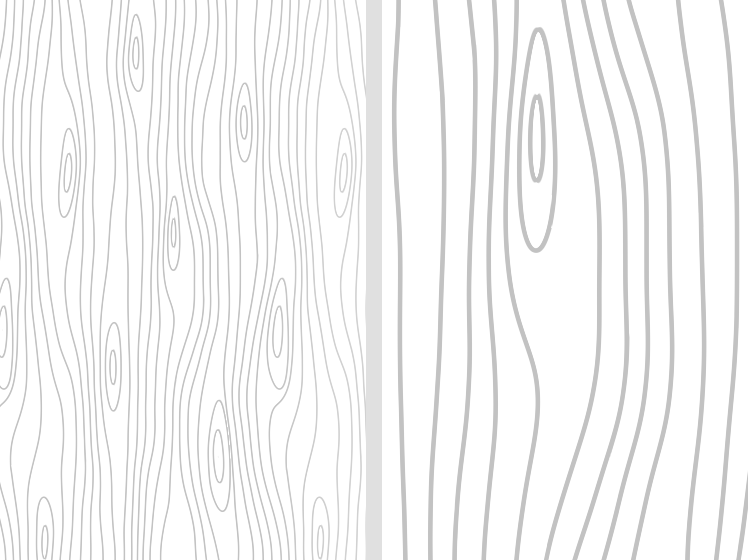
Left: the whole. Right: its middle third, enlarged.
Write a Shadertoy shader that draws this texture.

```glsl
// Line-drawn wood grain: thin grey contour lines on white.
// A scalar field counts growth lines across x; knots push the lines aside
// and add closed rings, stretched noise makes them wander, pinch and fork.

const float TILE = 0.753;        // horizontal repeat, in canvas widths
const float LINES = 23.0;        // growth lines per repeat
const int KNOTS = 8;             // knots per repeat
const float RINGS = 2.2;         // ring levels inside a knot
const float LINE_WIDTH = 0.0042; // in canvas widths
const vec3 PAPER = vec3(1.0);
const vec3 INK = vec3(0.76);
const vec3 FADED_INK = vec3(0.82);

float hash(vec2 p) {
    vec3 q = fract(p.xyx * vec3(0.1031, 0.1030, 0.0973));
    q += dot(q, q.yzx + 33.33);
    return fract((q.x + q.y) * q.z);
}

// Value noise from -0.5 to 0.5, repeating after "cells" columns
float tiledNoise(vec2 p, float cells, float seed) {
    vec2 cell = floor(p);
    vec2 f = p - cell;
    f = f * f * f * (f * (f * 6.0 - 15.0) + 10.0);
    float left = mod(cell.x, cells) + seed;
    float right = mod(cell.x + 1.0, cells) + seed;
    float y = cell.y + seed;
    float low = mix(hash(vec2(left, y)), hash(vec2(right, y)), f.x);
    float high = mix(hash(vec2(left, y + 1.0)), hash(vec2(right, y + 1.0)), f.x);
    return mix(low, high, f.y) - 0.5;
}

// Noise with a given number of columns per repeat and rows per canvas width
float grainNoise(vec2 p, float columns, float rows, float seed) {
    return tiledNoise(vec2(p.x / TILE * columns, p.y * rows), columns, seed);
}

// Egg-shaped distance from a knot centre: 1 on the rim
float knotRadius(vec2 offset, vec2 size, float taper) {
    vec2 q = offset / size;
    q.x /= 1.0 + taper * tanh(q.y);
    return length(q);
}

// Growth-line count at p; whole numbers lie on the drawn lines
float grainField(vec2 p, float height) {
    p.x += 0.022 * grainNoise(p, 4.0, 3.5, 11.0);
    p.x += 0.006 * grainNoise(p, 9.0, 9.0, 37.0);

    float shift = 0.0;
    float rings = 0.0;
    float calm = 0.0;
    for (int i = 0; i < KNOTS; i++) {
        float id = float(i);
        float column = floor(fract(id * 0.618 + 0.17) * LINES) + 0.5;
        vec2 centre = vec2(column / LINES * TILE,
                           (id + 0.2 + 0.6 * hash(vec2(id, 5.0))) / float(KNOTS) * height);
        vec2 offset = p - centre;
        offset.x -= TILE * round(offset.x / TILE);

        vec2 size = vec2(0.030, 0.165) * mix(0.8, 1.15, hash(vec2(id, 9.0)));
        float taper = 0.7 * (hash(vec2(id, 21.0)) - 0.5);
        float radius = knotRadius(offset, size, taper);
        float push = exp(1.0 - max(radius, 1.0));

        shift -= offset.x * push;
        rings += RINGS * max(1.0 - radius, 0.0);
        calm = max(calm, push);
    }

    float wander = 2.8 * grainNoise(p, 7.0, 2.6, 53.0)
                 + 0.5 * grainNoise(p, 13.0, 5.0, 71.0);
    return (p.x + shift) * LINES / TILE + rings + wander * (1.0 - calm);
}

// Coverage of the contour lines, with the field slope turned into distance
float contourLines(vec2 p, float height, float pixel) {
    float e = 0.4 * pixel;
    float field = grainField(p, height);
    vec2 slope = vec2(grainField(p + vec2(e, 0.0), height),
                      grainField(p + vec2(0.0, e), height)) - field;
    float gradient = max(length(slope) / e, 0.5);
    float dist = abs(field - round(field)) / gradient;
    float halfWidth = 0.5 * LINE_WIDTH;
    return 1.0 - smoothstep(halfWidth - 0.6 * pixel, halfWidth + 0.6 * pixel, dist);
}

void mainImage(out vec4 fragColor, in vec2 fragCoord) {
    float pixel = 1.0 / iResolution.x;
    vec2 p = fragCoord * pixel;
    float height = iResolution.y * pixel;

    // Ink turns slightly paler towards the right edge
    vec3 ink = mix(INK, FADED_INK, smoothstep(0.7, 0.95, p.x));
    vec3 color = mix(PAPER, ink, contourLines(p, height, pixel));
    fragColor = vec4(color, 1.0);
}
```
